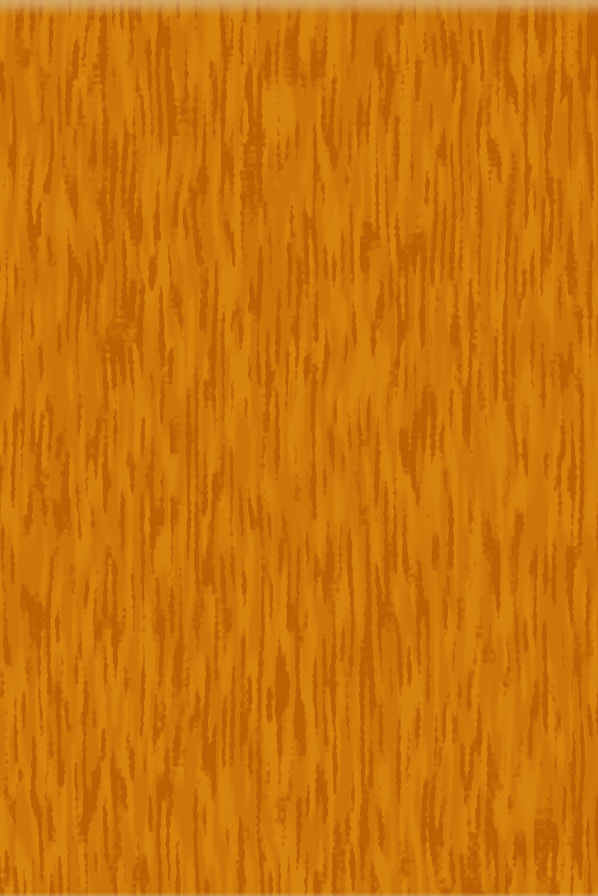
Give the GLSL for this texture, as a WebGL 2 fragment shader.

```glsl
#version 300 es
precision highp float;
// Amber wood grain: fine upright ragged streaks with pale top and bottom edges.

uniform vec2 u_resolution;
out vec4 fragColor;

float hash(vec2 p) {
    return fract(sin(dot(p, vec2(127.1, 311.7))) * 43758.5453);
}

float noise(vec2 p) {
    vec2 i = floor(p), f = fract(p);
    f = f * f * (3.0 - 2.0 * f);
    return mix(mix(hash(i), hash(i + vec2(1, 0)), f.x),
               mix(hash(i + vec2(0, 1)), hash(i + vec2(1, 1)), f.x), f.y);
}

// One fibre column, shifted vertically so that neighbours do not line up.
float fibre(float column, float y) {
    y += 17.0 * hash(vec2(column, 3.7));
    float i = floor(y);
    return mix(hash(vec2(column, i)), hash(vec2(column, i + 1.0)), smoothstep(0.0, 1.0, y - i));
}

float streaks(vec2 p) {
    float column = floor(p.x);
    return mix(fibre(column, p.y), fibre(column + 1.0, p.y), smoothstep(0.0, 1.0, p.x - column));
}

void main() {
    vec2 p = gl_FragCoord.xy / u_resolution.y;

    // Slow wander of the fibres and fine roughness along their sides
    float rough = noise(p * vec2(290.0, 240.0) + 40.0) - 0.5;
    vec2 grain = p;
    grain.x += 0.007 * (noise(p * vec2(21.0, 13.0)) - 0.5) + 0.002 * rough;

    // Soft light streaks over the base
    float light = streaks(grain * vec2(165.0, 19.0) + vec2(300.0, 5.0));
    light += 0.12 * (noise(p * vec2(40.0, 12.0) + 9.0) - 0.5);
    vec3 color = mix(vec3(0.793, 0.455, 0.037), vec3(0.84, 0.512, 0.055),
                     smoothstep(0.25, 0.85, light));

    // Dark streaks, biased to every other column, with speckled edges
    vec2 poreCell = grain * vec2(196.0, 25.0);
    float pore = streaks(poreCell) + 0.15 * cos(3.14159 * poreCell.x);
    pore += 0.22 * (noise(p * 260.0 + 70.0) - 0.5);
    color = mix(color, vec3(0.733, 0.38, 0.014), 1.0 - smoothstep(0.2, 0.47, pore));

    // Faded edges: a wide one at the top, a thin one at the bottom
    float fade = 0.8 * (1.0 - smoothstep(0.0, 0.02, 1.0 - p.y));
    fade += 0.45 * (1.0 - smoothstep(0.0, 0.005, p.y));
    color = mix(color, vec3(0.83, 0.68, 0.46), fade);

    fragColor = vec4(color, 1.0);
}
```
